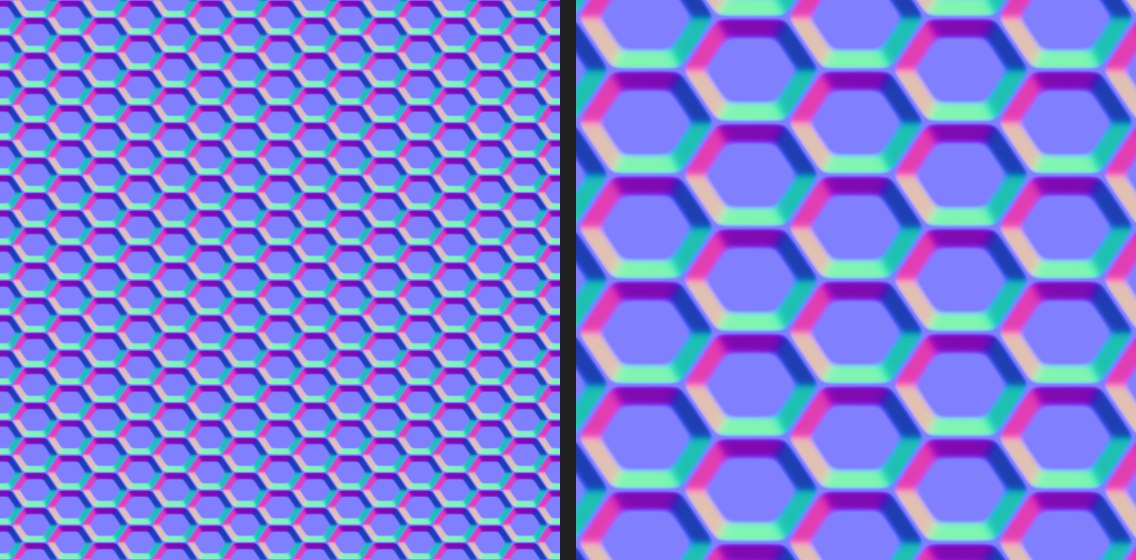
Left: the whole. Right: its middle third, enlarged.
Reproduce this texture map procedurally as a WebGL 1 fragment shader.

```glsl
precision highp float;
// Tiling normal map of sunken hexagonal cells with soft bevelled walls.

uniform vec2 u_resolution;

// Offset from the nearest centre of a lattice with period 2 by 1.
vec2 latticeOffset(vec2 p, vec2 origin) {
    vec2 period = vec2(2.0, 1.0);
    return mod(p - origin + 0.5 * period, period) - 0.5 * period;
}

// Hexagon measure: 0 at the centre, 1 on the outline.
float hexMeasure(vec2 p) {
    vec2 q = abs(p);
    return max(2.0 * q.y, 1.5 * q.x + q.y);
}

// Outward wall direction in xy, smoothed inset from the outline in z.
vec3 hexWall(vec2 p) {
    vec2 direction = vec2(0.0);
    float total = 0.0;
    for (int i = 0; i < 3; i++) {
        float side = float(i) - 1.0;
        vec2 axis = normalize(vec2(1.5 * side, i == 1 ? 1.0 : abs(side)));
        float inradius = i == 1 ? 0.5 : 0.5547;
        float along = dot(p, axis);
        float weight = exp(-40.0 * (inradius - abs(along)));
        direction += sign(along) * axis * weight;
        total += weight;
    }
    return vec3(direction / total, -log(total) / 40.0);
}

void main() {
    // Sixteen columns and sixteen rows, alternate columns shifted half a row.
    vec2 p = gl_FragCoord.xy / u_resolution * 16.0;
    vec2 even = latticeOffset(p, vec2(0.0, 0.5));
    vec2 odd = latticeOffset(p, vec2(1.0, 0.0));
    vec2 cell = hexMeasure(even) < hexMeasure(odd) ? even : odd;

    // The wall rises towards the outline and levels off at its crest.
    vec3 wall = hexWall(cell);
    float steepness = smoothstep(0.0, 0.06, wall.z)
                    * (1.0 - smoothstep(0.12, 0.22, wall.z));

    // Encode the surface normal as a colour.
    vec3 normal = normalize(vec3(-2.36 * steepness * wall.xy, 1.0));
    gl_FragColor = vec4(0.5 + 0.5 * normal, 1.0);
}
```
